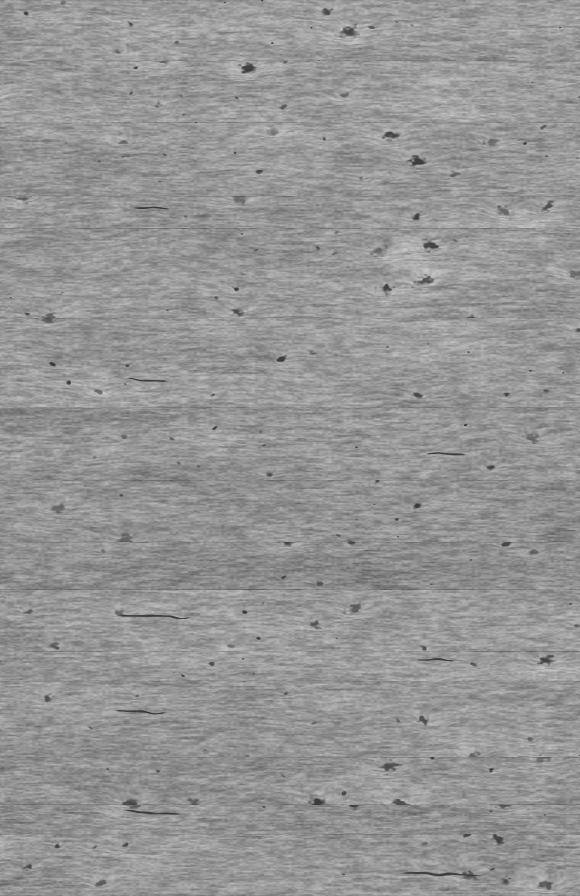
Give the GLSL for this texture, as a WebGL 2 fragment shader.

```glsl
#version 300 es
precision highp float;
// Weathered grey timber: full-width horizontal boards with fine grain, knots and cracks.
uniform vec2 u_resolution;
out vec4 outColor;

const int BOARDS = 15;
// Lower edge of each board as a fraction of the height, closed by the top edge.
const float SEAMS[BOARDS + 1] = float[](0.0, 0.069, 0.102, 0.155, 0.240, 0.273, 0.342, 0.395,
                                        0.464, 0.545, 0.645, 0.745, 0.781, 0.863, 0.932, 1.0);
const float ASPECT = 1.542;          // height of the design when its width is 1
const float BASE_GREY = 0.592;
const float KNOT_GREY = 0.19;
const float CRACK_GREY = 0.20;
const float BOARD_VARIATION = 0.035;
const float BROAD_CONTRAST = 0.11;
const float STREAK_CONTRAST = 0.13;
const float FIBRE_CONTRAST = 0.15;
const float PORE_CONTRAST = 0.10;
const float RING_CONTRAST = 0.014;
const float SEAM_WIDTH = 0.0016;
const float SEAM_DARKNESS = 0.075;

float hash(vec2 p) {
    vec3 q = fract(p.xyx * vec3(0.1031, 0.1030, 0.0973));
    q += dot(q, q.yzx + 33.33);
    return fract((q.x + q.y) * q.z);
}

float noise(vec2 p) {
    vec2 i = floor(p), f = fract(p);
    f = f * f * (3.0 - 2.0 * f);
    return mix(mix(hash(i), hash(i + vec2(1, 0)), f.x),
               mix(hash(i + vec2(0, 1)), hash(i + vec2(1, 1)), f.x), f.y);
}

float fbm(vec2 p) {
    float sum = 0.0, weight = 0.5;
    for (int i = 0; i < 4; i++) {
        sum += weight * noise(p);
        p = p * 2.03 + 17.3;
        weight *= 0.5;
    }
    return sum / 0.9375;
}

// Scattered knots: x = dark core, y = pale halo, z = bend of the grain.
vec3 knots(vec2 p, float seed, float cell, float chance, vec2 radii) {
    vec3 result = vec3(0);
    vec2 home = floor(p / cell);
    float ragged = noise(p * vec2(150, 230) + seed) - 0.5;
    for (int j = -1; j <= 1; j++)
    for (int i = -1; i <= 1; i++) {
        vec2 id = home + vec2(i, j);
        vec2 key = id + seed * 7.31 + 50.0;
        if (hash(key) > chance) continue;
        vec2 centre = (id + 0.2 + 0.6 * vec2(hash(key + 11.7), hash(key + 23.1))) * cell;
        float size = hash(key + 37.9);
        float r = mix(radii.x, radii.y, size * size);
        vec2 d = (p - centre) / r;
        d.y += d.x * (hash(key + 41.3) - 0.5) * 0.6;
        float core = 1.0 - smoothstep(0.25, 1.15, length(d * vec2(0.72, 1.1)) + ragged * 1.1);
        result.x = max(result.x, core * mix(0.5, 1.0, hash(key + 53.3)));
        vec2 h = d * vec2(0.3, 0.55) + vec2(hash(key + 61.7) - 0.5, 0.2);
        result.y += exp(-dot(h, h)) * size;
        result.z += exp(-dot(d * vec2(0.3, 0.6), d * vec2(0.3, 0.6))) * r;
    }
    return result;
}

// One tapering split, present on some boards only.
float crack(vec2 p, float seed, float low, float high) {
    float halfLength = mix(0.03, 0.075, hash(vec2(seed, 3.1)));
    float side = step(0.65, hash(vec2(seed, 5.7)));
    vec2 centre = vec2(mix(0.25, 0.74, side) + 0.08 * (hash(vec2(seed, 9.2)) - 0.5),
                       mix(low, high, mix(0.25, 0.75, hash(vec2(seed, 12.4)))));
    vec2 d = p - centre;
    d.y += (noise(vec2(p.x * 45.0, seed)) - 0.5) * 0.004 + d.x * 0.03;
    float taper = max(0.0, 1.0 - abs(d.x) / halfLength);
    float width = 0.0022 * sqrt(taper) * (0.4 + noise(vec2(p.x * 70.0, seed + 4.0)));
    float line = 1.0 - smoothstep(width * 0.3, width + 0.0012, abs(d.y));
    return line * smoothstep(0.0, 0.25, taper) * step(hash(vec2(seed, 15.8)), 0.65);
}

void main() {
    vec2 uv = gl_FragCoord.xy / u_resolution;
    vec2 p = uv * vec2(1.0, ASPECT);

    // Board lookup
    int board = 0;
    for (int i = 1; i < BOARDS; i++) if (uv.y >= SEAMS[i]) board = i;
    float low = SEAMS[board] * ASPECT, high = SEAMS[board + 1] * ASPECT;
    float seed = float(board) + 1.0;

    // Knots gather in loose groups
    float group = smoothstep(0.3, 0.7, noise(p * vec2(6, 9) + seed * 5.0));
    vec3 knot = knots(p, seed, 0.064, 0.27, vec2(0.0035, 0.0125));
    vec3 pip = knots(p, seed + 31.0, 0.033, 0.14, vec2(0.0018, 0.0045));
    float core = max(knot.x, pip.x * group);

    // Grain flows along the boards and bends round the knots
    vec2 g = p + vec2(seed * 3.7, seed * 1.9);
    g.y += knot.z * 0.9 + 0.012 * (noise(g * vec2(5, 9)) - 0.5);
    float broad = fbm(g * vec2(3.5, 16));
    float streak = fbm(g * vec2(9, 85));
    float fibre = noise(g * vec2(60, 340));
    float pore = noise(g * vec2(190, 420) + 9.0);
    float rings = sin(70.0 * fbm(g * vec2(1.6, 7)) + 3.0 * streak);

    float grey = BASE_GREY + BOARD_VARIATION * (hash(vec2(seed, 77.0)) - 0.5);
    grey += BROAD_CONTRAST * (broad - 0.5) + STREAK_CONTRAST * (streak - 0.5);
    grey += FIBRE_CONTRAST * (fibre - 0.5) + PORE_CONTRAST * (pore - 0.5);
    grey += RING_CONTRAST * rings + 0.075 * min(knot.y, 1.2);
    grey -= 0.10 * smoothstep(0.62, 0.8, streak);

    // Seams, knots and splits
    float edge = min(p.y - low, high - p.y);
    float seam = 1.0 - smoothstep(0.0, SEAM_WIDTH, edge);
    grey -= SEAM_DARKNESS * seam * (0.4 + noise(vec2(p.x * 12.0, seed)));
    grey = mix(grey, KNOT_GREY, core * 0.9);
    grey = mix(grey, CRACK_GREY, crack(p, seed, low, high) * 0.9);
    outColor = vec4(vec3(clamp(grey, 0.0, 1.0)), 1.0);
}
```
